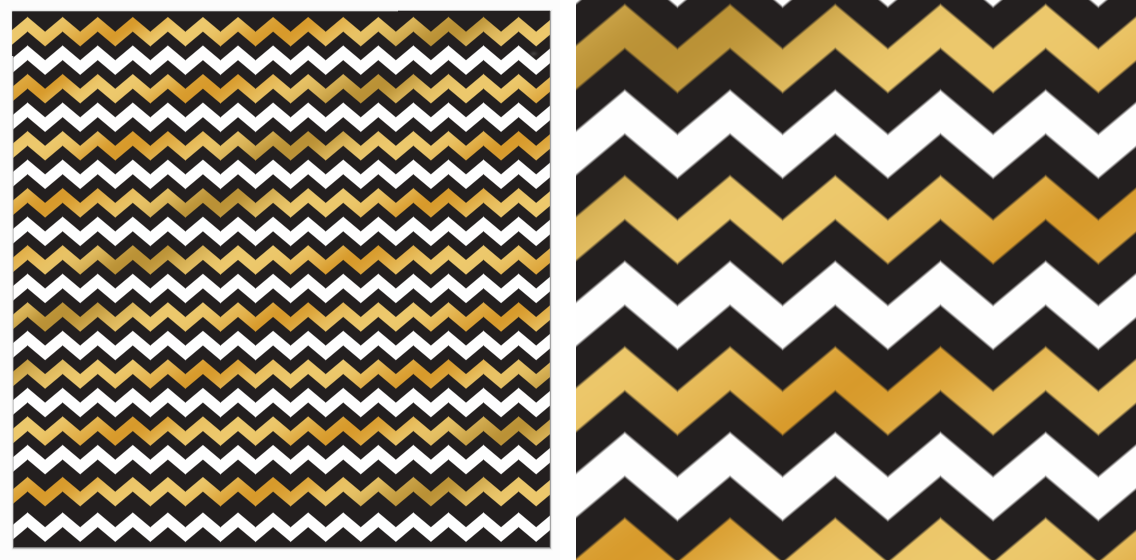
Left: the whole. Right: its middle third, enlarged.
Reproduce this pattern procedurally as a Shadertoy shader.

```glsl
// Soft bump on a unit cycle, centred at c
float cyclicBump(float phase, float c, float width) {
    float d = (fract(phase - c + 0.5) - 0.5) / width;
    return exp(-d * d);
}

// Brushed foil: light gold crossed by diagonal amber and bronze sheens
vec3 goldFoil(vec2 p) {
    float u = p.x + 1.35 * p.y;
    u -= 0.1 * smoothstep(0.5, 0.25, u);
    u += 0.006 * sin(23.0 * u + 5.0 * p.x) + 0.003 * sin(61.0 * u);
    float phase = (u - 0.875) / 1.073;
    float amber = cyclicBump(phase, 0.36, 0.085) + cyclicBump(phase, 0.727, 0.085);
    float bronze = cyclicBump(phase, 0.0, 0.085);
    vec3 color = mix(vec3(0.93, 0.79, 0.43), vec3(0.845, 0.605, 0.17), min(amber, 1.0));
    return mix(color, vec3(0.73, 0.57, 0.21), bronze);
}

// Signed distance to an axis-aligned box
float boxDistance(vec2 p, vec2 lo, vec2 hi) {
    vec2 d = max(lo - p, p - hi);
    return max(d.x, d.y);
}

void mainImage(out vec4 fragColor, in vec2 fragCoord) {
    vec2 p = fragCoord / iResolution.xy;
    p.y = 1.0 - p.y;
    float aa = max(0.0011, 0.75 / iResolution.y);

    // Zigzag: 0 at peaks, 1 at valleys
    float zigzag = 2.0 * abs(fract((p.x - 0.1745) / 0.06263 + 0.5) - 0.5);
    float y = p.y - 0.0263 * zigzag;

    // Alternating gold and white chevrons; the last two rows sit lower
    vec3 color = vec3(0.137, 0.121, 0.12);
    vec3 gold = goldFoil(p);
    for (int i = 0; i < 18; i++) {
        float top = 0.0303 + 0.05095 * float(i);
        if (i > 15) top += 0.0062;
        if (i > 16) top += 0.0125;
        float d = 0.77 * (abs(y - top - 0.0131) - 0.0131);
        vec3 band = i % 2 == 0 ? gold : vec3(0.995);
        color = mix(color, band, smoothstep(aa, -aa, d));
    }

    // Faint smudge near the upper right corner
    vec2 smudge = (p - vec2(0.953, 0.096)) / vec2(0.006, 0.004);
    color = mix(color, vec3(0.42), 0.4 * exp(-dot(smudge, smudge)));

    // White margin, slightly uneven sheet edges and a thin shadow
    vec2 lo = vec2(p.y < 0.1 ? 0.0215 : 0.0241, p.x > 0.71 ? 0.0192 : 0.0205);
    float sheet = boxDistance(p, lo, vec2(0.9818, 0.9772));
    float shadow = boxDistance(p, vec2(0.0236, 0.0205), vec2(0.983, 0.979));
    vec3 margin = mix(vec3(0.99), vec3(0.62), exp(-max(shadow, 0.0) / 0.0011));
    color = mix(margin, color, smoothstep(aa, -aa, sheet));

    fragColor = vec4(color, 1.0);
}
```
